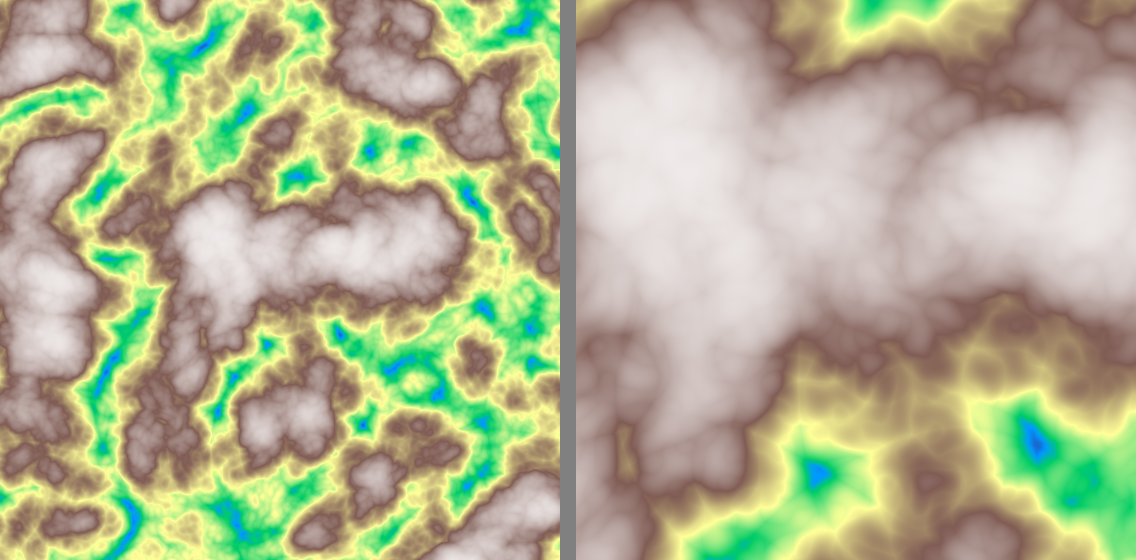
Left: the whole. Right: its middle third, enlarged.
Give the GLSL for this texture, as a Shadertoy shader.

```glsl
// Integer hash giving a unit gradient per lattice point
vec2 latticeGradient(ivec2 cell) {
    uvec2 v = uvec2(cell) * 1664525u + 1013904223u;
    v.x += v.y * 1664525u;
    v.y += v.x * 1664525u;
    v ^= v >> 16u;
    v.x += v.y * 1664525u;
    v.y += v.x * 1664525u;
    v ^= v >> 16u;
    return normalize(vec2(v & 0xffffu) / 32767.5 - 1.0 + 1e-5);
}

float gradientNoise(vec2 p) {
    ivec2 cell = ivec2(floor(p));
    vec2 f = fract(p);
    vec2 fade = f * f * f * (f * (f * 6.0 - 15.0) + 10.0);
    float a = dot(latticeGradient(cell), f);
    float b = dot(latticeGradient(cell + ivec2(1, 0)), f - vec2(1, 0));
    float c = dot(latticeGradient(cell + ivec2(0, 1)), f - vec2(0, 1));
    float d = dot(latticeGradient(cell + ivec2(1, 1)), f - vec2(1, 1));
    return mix(mix(a, b, fade.x), mix(c, d, fade.x), fade.y);
}

// Folded noise: rounded hills that meet in sharp creases
float billow(vec2 p) {
    float sum = 0.0, amplitude = 1.0;
    for (int octave = 0; octave < 5; octave++) {
        sum += amplitude * abs(gradientNoise(p));
        p = mat2(1.6, 1.2, -1.2, 1.6) * p + vec2(17.3, 9.7);
        amplitude *= 0.46;
    }
    return sum;
}

// Height ramp: deep water, shallows, lowland, sand, rock, snow
vec3 terrainColor(float height) {
    vec3 color = mix(vec3(0.2, 0.2, 0.6), vec3(0.0, 0.6, 1.0), clamp(height / 0.15, 0.0, 1.0));
    color = mix(color, vec3(0.0, 0.8, 0.4), clamp((height - 0.15) / 0.1, 0.0, 1.0));
    color = mix(color, vec3(1.0, 1.0, 0.6), clamp((height - 0.25) / 0.25, 0.0, 1.0));
    color = mix(color, vec3(0.5, 0.36, 0.33), clamp((height - 0.5) / 0.25, 0.0, 1.0));
    return mix(color, vec3(1.0), clamp((height - 0.75) / 0.25, 0.0, 1.0));
}

void mainImage(out vec4 fragColor, in vec2 fragCoord) {
    vec2 uv = fragCoord / iResolution.y;
    float height = 0.04 + 2.1 * billow(uv * 3.5 + vec2(4.2, 7.6));

    // Flatten the summits while keeping the valleys steep
    height *= pow(1.0 + pow(height, 4.0), -0.25);
    fragColor = vec4(terrainColor(height), 1.0);
}
```
